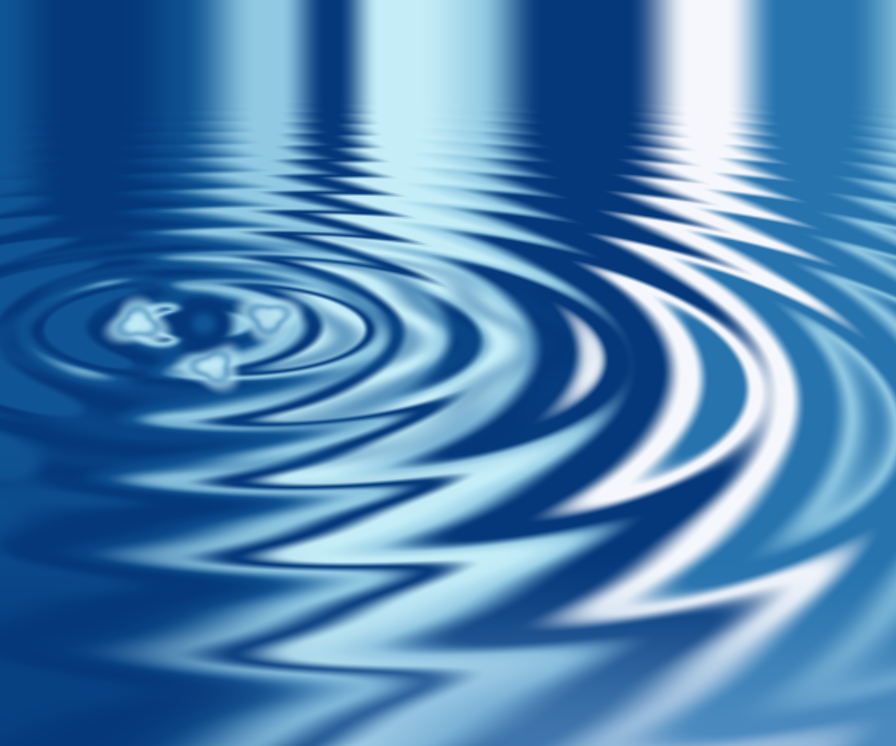
Give the GLSL for this background, as a WebGL 2 fragment shader.

```glsl
#version 300 es
precision highp float;

uniform vec2 u_resolution;
out vec4 outColor;

// Palette
const vec3 NAVY = vec3(0.015, 0.22, 0.48);
const vec3 DEEP = vec3(0.06, 0.33, 0.58);
const vec3 MID = vec3(0.15, 0.45, 0.68);
const vec3 SKY = vec3(0.57, 0.79, 0.89);
const vec3 PALE = vec3(0.77, 0.93, 0.97);
const vec3 WHITE = vec3(0.96, 0.97, 0.99);
const vec3 HAZE = vec3(0.37, 0.59, 0.78);

// Reflected bands: left edge, softness and colour of each
const int BANDS = 11;
const float EDGE[BANDS] = float[BANDS](
    0.036, 0.180, 0.246, 0.338, 0.400, 0.510, 0.570, 0.735, 0.840, 0.985, 1.060);
const float SOFT[BANDS] = float[BANDS](
    0.030, 0.040, 0.036, 0.022, 0.020, 0.040, 0.032, 0.030, 0.026, 0.035, 0.045);
const vec3 TINT[BANDS] = vec3[BANDS](
    NAVY, DEEP, SKY, NAVY, PALE, SKY, NAVY, WHITE, MID, SKY, MID);
const float NEAR_BLUR = 1.9;
const float FAR_BLUR = 1.15;

// Water plane and ripples, in canvas heights
const float ASPECT = 1.2;
const float HORIZON = 1.156;
const vec2 CENTER = vec2(0.273, 0.566);
const float SIDE_SCALE = 0.53;
const float WAVELENGTH = 0.1395;
const float PHASE_SHIFT = 0.13;
const float SKEW = 0.6;
const float AMPLITUDE = 0.108;
const float LEFT_GAIN = -1.7;
const float SHIMMER = 0.5;
const float TAU = 6.2831853;

// Bright droplets around the point of impact
const float DROP_ANGLE[3] = float[3](0.15, 3.14, 4.85);
const vec2 DROP_ORBIT = vec2(0.088, 0.058);
const float DROP_SIZE = 0.036;

// Vertical bands of light, filtered where the ripples compress them
vec3 reflectedBands(float x, float blur) {
    float footprint = min(1.5 * fwidth(x), 0.09);
    vec3 color = DEEP;
    for (int i = 0; i < BANDS; i++) {
        float w = length(vec2(SOFT[i] * blur, footprint));
        color = mix(color, TINT[i], smoothstep(EDGE[i] - w, EDGE[i] + w, x));
    }
    return color;
}

// Position on the water plane relative to the point of impact
vec2 toPlane(vec2 p) {
    float depth = max(HORIZON - p.y, 0.05);
    return vec2((p.x - CENTER.x) / depth * SIDE_SCALE,
                1.0 / depth - 1.0 / (HORIZON - CENTER.y));
}

// Sideways shift of the reflection by skewed rings
float rippleShift(vec2 p, vec2 plane) {
    float radius = length(plane);
    float phase = radius / WAVELENGTH;
    float side = plane.x / max(radius, 0.001);
    float direction = mix(LEFT_GAIN, 1.0, smoothstep(-0.65, -0.1, side));
    float strength = smoothstep(0.28, 0.66, HORIZON - p.y) * smoothstep(0.0, 0.5, phase);
    float angle = TAU * (phase - PHASE_SHIFT);
    return AMPLITUDE * strength * direction * cos(angle - SKEW * cos(angle));
}

// Finer dark rings that fade away from the impact
vec3 addShimmer(vec3 color, vec2 plane) {
    float phase = length(plane * vec2(1.0, 0.9)) / WAVELENGTH;
    float rings = 0.5 + 0.5 * sin(TAU * 2.0 * phase + 1.5 * sin(3.0 * plane.y / WAVELENGTH));
    float reach = smoothstep(0.7, 1.2, phase) * (1.0 - smoothstep(2.0, 3.6, phase));
    return mix(color, DEEP, SHIMMER * rings * reach);
}

// Lobed droplets with a bright rim and a darker contour inside
vec3 addDroplets(vec3 color, vec2 p) {
    for (int i = 0; i < 3; i++) {
        float a = DROP_ANGLE[i];
        vec2 q = p - CENTER - DROP_ORBIT * vec2(cos(a), sin(a));
        q.y *= 1.35;
        float lobes = 1.0 + 0.18 * sin(3.0 * atan(q.y, q.x) + a);
        float r = length(q) / (DROP_SIZE * lobes);
        float body = 1.0 - smoothstep(0.6, 1.4, r);
        float contour = exp(-pow((r - 0.62) / 0.2, 2.0));
        color = mix(color, mix(PALE, MID, 0.5 * contour), 0.9 * body);
    }
    // Dark eye between the droplets
    float eye = length((p - CENTER) * vec2(1.0, 1.1)) / 0.042;
    vec3 eyeColor = mix(DEEP, NAVY, smoothstep(0.1, 0.6, eye));
    return mix(color, eyeColor, 1.0 - smoothstep(0.65, 1.2, eye));
}

void main() {
    vec2 uv = gl_FragCoord.xy / u_resolution;
    vec2 p = uv * vec2(ASPECT, 1.0);
    vec2 plane = toPlane(p);

    float blur = mix(NEAR_BLUR, FAR_BLUR, smoothstep(0.0, 0.5, uv.y));
    vec3 color = reflectedBands(uv.x + rippleShift(p, plane), blur);
    color = addShimmer(color, plane);
    color = addDroplets(color, p);

    // Soft haze in the foreground, deeper shade at lower left
    float haze = (1.0 - smoothstep(0.0, 0.27, uv.y)) * smoothstep(0.1, 0.6, uv.x);
    color = mix(color, HAZE, 0.65 * haze);
    float shade = (1.0 - smoothstep(0.05, 0.38, uv.x)) * (1.0 - smoothstep(0.1, 0.45, uv.y));
    color = mix(color, NAVY, 0.7 * shade);

    outColor = vec4(color, 1.0);
}
```
